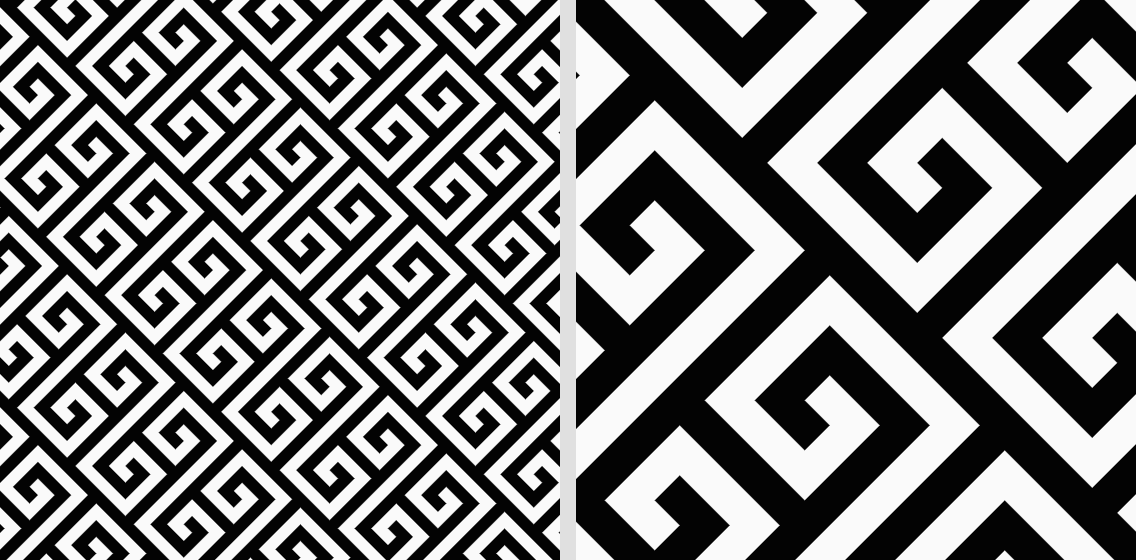
Left, the full canvas; right, a detail of the centre.
Give the GLSL for this pattern, as a Shadertoy shader.

```glsl
// Diagonal Greek key: interlocking white double spirals on black.

const vec3 INK = vec3(0.01);
const vec3 PAPER = vec3(0.98);
const float LINE_WIDTH = 0.021046;         // one grid unit, in canvas heights
const vec2 ANCHOR = vec2(0.4323, 0.9120);  // top corner of one motif
const vec2 CELL = vec2(7.0, 12.0);         // repeat, in grid units
const float ROW_SHIFT = 1.5;               // sideways slip between rows
const float MOTIF_SIZE = 11.0;             // motif is symmetric about its half
const vec2 SPIRAL_START = vec2(2.5, 8.5);  // inner end of the centre line
const int ARM_COUNT = 6;
const float LONGEST_ARM = 5.0;
const float EDGE_SOFTNESS = 1.1;           // in pixels

// Square-ended bar one unit wide along an axis-aligned segment.
float barDistance(vec2 p, vec2 a, vec2 b) {
    vec2 d = abs(p - 0.5 * (a + b)) - 0.5 * abs(b - a) - 0.5;
    return max(d.x, d.y);
}

// Half of the motif: arms lengthen and turn clockwise from the inner end.
float spiralDistance(vec2 p) {
    p.x = mod(p.x + 0.5, CELL.x) - 0.5;
    vec2 start = SPIRAL_START;
    vec2 heading = vec2(1.0, 0.0);
    float dist = 1e3;
    for (int i = 1; i <= ARM_COUNT; i++) {
        vec2 end = start + heading * min(float(i), LONGEST_ARM);
        dist = min(dist, barDistance(p, start, end));
        start = end;
        heading = vec2(heading.y, -heading.x);
    }
    return dist;
}

// The spiral and its half-turn, repeated in staggered rows.
float keyDistance(vec2 p) {
    float row = floor((p.y + 0.5) / CELL.y);
    p += row * vec2(ROW_SHIFT, -CELL.y);
    return min(spiralDistance(p), spiralDistance(MOTIF_SIZE - p));
}

void mainImage(out vec4 fragColor, in vec2 fragCoord) {
    // Grid axes run down-right and up-right.
    vec2 canvas = fragCoord / iResolution.y - ANCHOR;
    vec2 grid = vec2(canvas.x - canvas.y, canvas.x + canvas.y)
              * inversesqrt(2.0) / LINE_WIDTH;
    grid.y += MOTIF_SIZE;

    float pixel = EDGE_SOFTNESS / (iResolution.y * LINE_WIDTH);
    float coverage = clamp(0.5 - keyDistance(grid) / pixel, 0.0, 1.0);
    fragColor = vec4(mix(INK, PAPER, coverage), 1.0);
}
```
